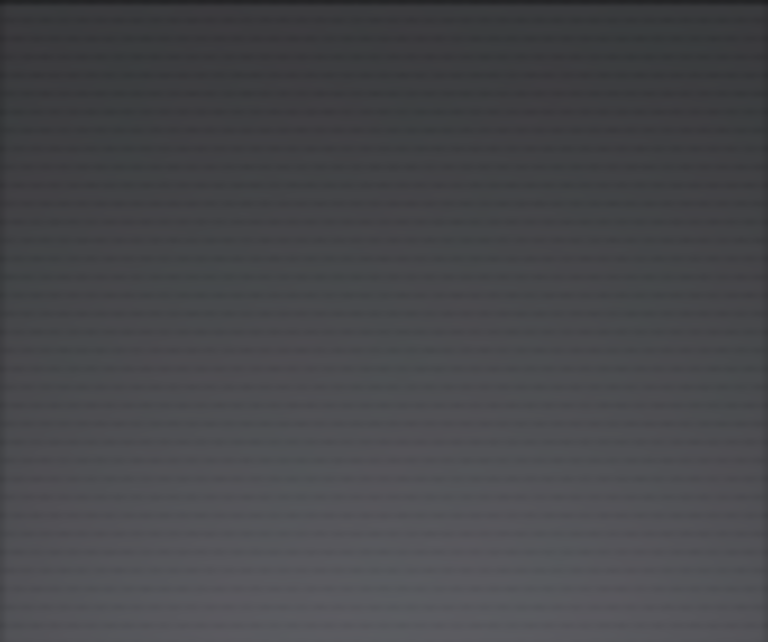
Reproduce this pattern procedurally as a WebGL 2 fragment shader.

```glsl
#version 300 es
precision highp float;
// Draws a dark grey ribbed weave: 35 soft rows of faint dashes, lit from below.

uniform vec2 u_resolution;
out vec4 fragColor;

const vec2 REPEATS = vec2(42.0, 35.0);
const float GROOVE_PHASE = 0.89;
const float TAU = 6.2831853;

const vec3 CHARCOAL = vec3(0.222, 0.225, 0.236);
const vec3 SLATE = vec3(0.283, 0.287, 0.300);
const vec3 STEEL = vec3(0.352, 0.354, 0.374);
const vec3 WARM_TINT = vec3(0.008, -0.005, 0.001);

vec2 hashGradient(vec2 cell) {
    vec3 p = fract(cell.xyx * vec3(0.1031, 0.1030, 0.0973));
    p += dot(p, p.yzx + 33.33);
    float angle = TAU * fract((p.x + p.y) * p.z);
    return vec2(cos(angle), sin(angle));
}

float gradientNoise(vec2 p) {
    vec2 cell = floor(p);
    vec2 f = p - cell;
    vec2 blend = f * f * f * (f * (f * 6.0 - 15.0) + 10.0);
    float a = dot(hashGradient(cell), f);
    float b = dot(hashGradient(cell + vec2(1, 0)), f - vec2(1, 0));
    float c = dot(hashGradient(cell + vec2(0, 1)), f - vec2(0, 1));
    float d = dot(hashGradient(cell + vec2(1, 1)), f - vec2(1, 1));
    return mix(mix(a, b, blend.x), mix(c, d, blend.x), blend.y);
}

// Vertical light, fading toward the lower corners
vec3 backdrop(vec2 uv) {
    vec3 color = mix(CHARCOAL, SLATE, smoothstep(1.05, 0.40, uv.y));
    color = mix(color, STEEL, smoothstep(0.60, -0.05, uv.y));
    float side = abs(uv.x - 0.52) * 2.0;
    return color * (1.0 - side * side * mix(0.10, 0.03, uv.y));
}

// Soft dark groove between rows, broken into staggered dashes
float weaveShade(vec2 grid, float wear) {
    float offset = fract(grid.y - GROOVE_PHASE + 0.5) - 0.5;
    float row = floor(grid.y - GROOVE_PHASE + 0.5);
    float groove = exp(-offset * offset / 0.045);
    float dash = 0.5 + 0.5 * cos(TAU * (grid.x + 0.5 * mod(row, 2.0)));
    return 0.006 - groove * (0.013 + 0.006 * dash + 0.008 * wear);
}

// Darkening along the top and side edges
float edgeShade(vec2 uv) {
    float top = 1.0 - 0.34 * smoothstep(0.013, 0.0, 1.0 - uv.y);
    float side = min(uv.x, 1.0 - uv.x);
    return top * (1.0 - 0.10 * smoothstep(0.012, 0.0, side));
}

void main() {
    vec2 uv = gl_FragCoord.xy / u_resolution;
    vec2 grid = uv * REPEATS;
    float wear = gradientNoise(grid * vec2(0.7, 1.0));
    float blotch = gradientNoise(uv * vec2(9.0, 8.0) + 17.0);

    vec3 color = backdrop(uv);
    color += weaveShade(grid, wear);
    color += WARM_TINT * blotch + 0.003 * wear;
    color *= edgeShade(uv);
    fragColor = vec4(color, 1.0);
}
```
